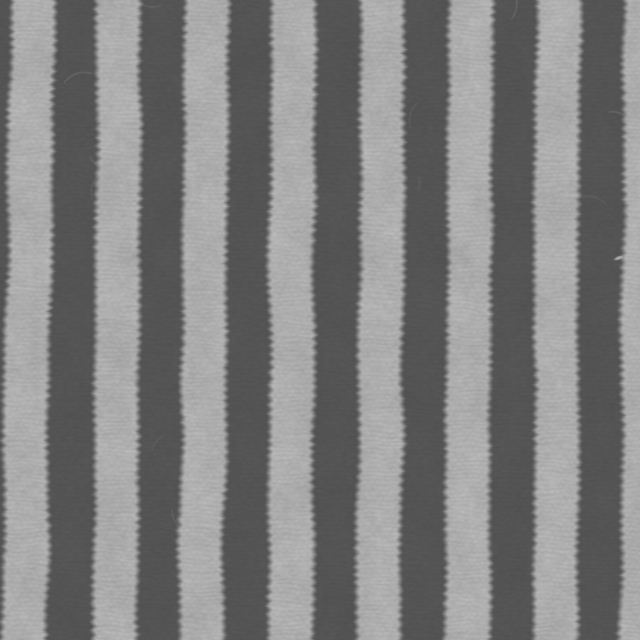
Give the GLSL for this texture, as a Shadertoy shader.

```glsl
// Grey knitted jersey with upright light stripes on a dark ground.
// Each stripe is a distance band with wandering, toothed edges; knit courses,
// mottling from gradient noise and a few stray fibres are laid over it.

const vec3 DARK = vec3(0.328);
const vec3 LIGHT = vec3(0.677);
const vec3 LINT = vec3(0.72);

const float PITCH = 0.1376;        // distance between stripe centres
const float FIRST_CENTRE = 0.0445; // centre of the leftmost stripe at mid height
const float HALF_WIDTH = 0.0340;
const float LEAN = 0.008;          // sideways drift from bottom to top
const float WANDER = 0.0075;       // slow bending of a stripe
const float EDGE_WANDER = 0.004;   // separate bending of each edge
const float EDGE_SOFT = 0.0062;
const float TEETH = 70.0;          // edge teeth over the height
const float TOOTH_DEPTH = 0.0048;
const float COURSES = 140.0;       // knit rows over the height
const float WALES = 105.0;         // stitch columns over the width
const int FIBRES = 16;
const float TAU = 6.2831853;

float hash(vec2 p) {
    vec3 q = fract(p.xyx * vec3(0.1031, 0.1030, 0.0973));
    q += dot(q, q.yzx + 33.33);
    return fract((q.x + q.y) * q.z);
}

float gradientDot(vec2 cell, vec2 offset) {
    float angle = TAU * hash(cell);
    return dot(vec2(cos(angle), sin(angle)), offset);
}

// Gradient noise, roughly -0.7 to 0.7
float noise(vec2 p) {
    vec2 i = floor(p), f = fract(p);
    vec2 u = f * f * f * (f * (f * 6.0 - 15.0) + 10.0);
    vec2 e = vec2(0.0, 1.0);
    float low = mix(gradientDot(i, f), gradientDot(i + e.yx, f - e.yx), u.x);
    float high = mix(gradientDot(i + e.xy, f - e.xy), gradientDot(i + e.yy, f - e.yy), u.x);
    return mix(low, high, u.y);
}

// Coverage of the light stripes
float stripes(vec2 p) {
    float x = p.x - FIRST_CENTRE - LEAN * (p.y - 0.5);
    x += 0.003 * noise(vec2(p.x * 3.0, p.y * 4.0) + 40.3);
    float index = round(x / PITCH);
    float d = x - index * PITCH;
    d -= WANDER * noise(vec2(p.y * 5.5 + 3.7, index * 5.37 + 20.4));

    float side = d < 0.0 ? 0.0 : 1.0;
    vec2 seed = vec2(index * 3.71 + 60.3, side * 9.4 + 0.35);
    float edge = EDGE_WANDER * noise(vec2(p.y * 11.0, seed.x + seed.y));

    // Teeth vary in spacing and depth along the edge
    float phase = p.y * TEETH + 0.5 * side + 0.7 * noise(vec2(p.y * 18.0, seed.x + 7.3 * side));
    float tooth = abs(fract(phase) - 0.5) * 2.0 - 0.5;
    float depth = TOOTH_DEPTH * (0.75 + 0.8 * noise(vec2(p.y * 24.0, seed.y + seed.x * 2.1)));
    return smoothstep(-EDGE_SOFT, EDGE_SOFT, HALF_WIDTH + edge + tooth * depth - abs(d));
}

// Slightly slanted, uneven rows of stitches, about -1 to 1
float knit(vec2 p) {
    float row = p.y * COURSES + p.x * 3.0 + 0.9 * noise(p * vec2(22.0, 30.0));
    float column = p.x * WALES + 0.5 * floor(row) + 0.6 * noise(p * 26.0 + 9.1);
    float course = cos(TAU * row) * (0.7 + 0.8 * noise(p * vec2(25.0, 60.0) + 5.2));
    return 0.65 * course + 0.35 * cos(TAU * column) * sin(TAU * row);
}

// Short curved hairs scattered over the cloth
float fibres(vec2 p) {
    float cover = 0.0;
    for (int i = 0; i < FIBRES; i++) {
        float id = float(i);
        vec2 centre = vec2(hash(vec2(id, 3.0)), hash(vec2(id, 17.0)));
        float angle = TAU * hash(vec2(id, 29.0));
        float halfLength = mix(0.008, 0.022, hash(vec2(id, 41.0)));
        vec2 q = p - centre;
        q = vec2(q.x * cos(angle) + q.y * sin(angle), q.y * cos(angle) - q.x * sin(angle));
        q.y += 14.0 * q.x * q.x;
        float d = length(vec2(max(abs(q.x) - halfLength, 0.0), q.y));
        float strength = mix(0.05, 0.15, hash(vec2(id, 53.0)));
        cover = max(cover, strength * (1.0 - smoothstep(0.0004, 0.0028, d)));
    }
    // One bright fleck of lint beside the last stripe
    vec2 fleck = p - vec2(0.967, 0.597);
    fleck.y -= 0.3 * fleck.x;
    float fleckDistance = length(fleck * vec2(0.4, 1.0));
    return max(cover, 0.85 * (1.0 - smoothstep(0.001, 0.0042, fleckDistance)));
}

void mainImage(out vec4 fragColor, in vec2 fragCoord) {
    vec2 p = fragCoord / iResolution.xy;
    float light = stripes(p);
    vec3 colour = mix(DARK, LIGHT, light);

    // Knit relief and wear, stronger on the light yarn
    float mottle = 0.6 * noise(p * vec2(16.0, 13.0) + 2.7) + 0.4 * noise(p * vec2(45.0, 70.0));
    float grain = noise(p * vec2(110.0, 190.0) + 11.4);
    colour += mix(0.006, 0.020, light) * knit(p);
    colour += mix(0.018, 0.065, light) * mottle;
    colour += mix(0.014, 0.032, light) * grain;

    colour = mix(colour, LINT, fibres(p));
    fragColor = vec4(colour, 1.0);
}
```
